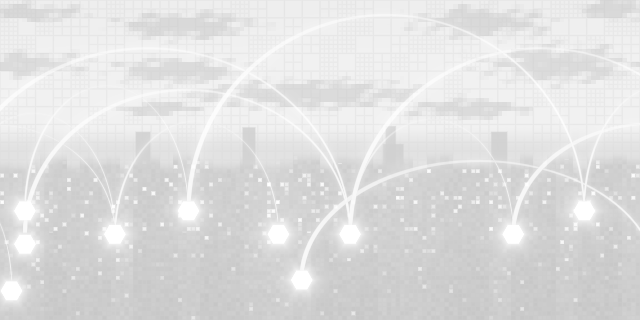
Write a Shadertoy shader that draws this background.

```glsl
// Pale network of glowing arcs and hexagon nodes over a pixelated city skyline.
#define FINE_CELLS 72.0
#define NODE_RADIUS 0.031
#define SKYLINE 0.49
#define SKY_TONE 0.945
#define HAZE_TONE 0.885
#define CITY_TONE 0.82
#define CLOUD_DEPTH 0.085
#define GRID_DEPTH 0.035

// Arcs: centre x, base y, horizontal radius, height (canvas heights).
const vec4 WIDE_ARCS[6] = vec4[6](
    vec4(1.207, .341, .618, .612), vec4(1.693, .268, .599, .581),
    vec4(1.497, .125, .555, .372), vec4(2.044, .268, .440, .346),
    vec4(.586, .268, .508, .451), vec4(.464, .268, .630, .581));
const vec4 THIN_ARCS[7] = vec4[7](
    vec4(.333, .341, .255, .391), vec4(-.013, .268, .372, .341),
    vec4(.104, .268, .255, .378), vec4(.615, .268, .255, .354),
    vec4(1.349, .268, .255, .359), vec4(2.070, .341, .245, .391),
    vec4(-.078, .091, .115, .286));
const vec2 NODES[10] = vec2[10](
    vec2(.078, .341), vec2(.078, .237), vec2(.359, .268), vec2(.589, .341),
    vec2(.870, .268), vec2(1.094, .268), vec2(.943, .125), vec2(1.604, .268),
    vec2(1.826, .341), vec2(.036, .091));
// Clouds: centre, half size.
const vec4 CLOUDS[10] = vec4[10](
    vec4(.58, .92, .20, .040), vec4(.56, .78, .19, .038),
    vec4(.96, .705, .34, .042), vec4(1.50, .93, .19, .045),
    vec4(1.75, .80, .22, .055), vec4(.10, .96, .14, .025),
    vec4(.10, .80, .15, .035), vec4(1.46, .66, .18, .028),
    vec4(1.93, .97, .12, .028), vec4(.50, .66, .12, .020));
// Towers: centre x, half width, top.
const vec3 TOWERS[5] = vec3[5](
    vec3(.447, .023, .588), vec3(.778, .020, .602), vec3(1.229, .032, .550),
    vec3(1.221, .016, .606), vec3(1.560, .025, .588));

float hash(vec2 p) {
    p = fract(p * vec2(.1031, .1137));
    p += dot(p, p.yx + 33.33);
    return fract((p.x + p.y) * p.x * 47.0);
}

float gridLines(vec2 p, float cells, float px) {
    vec2 d = abs(fract(p * cells - .5) - .5) / cells;
    return 1.0 - smoothstep(0.0, px + .0012, min(d.x, d.y));
}

float cellSquare(vec2 p, float px) {
    vec2 d = abs(fract(p * FINE_CELLS) - .5);
    return 1.0 - smoothstep(-px, px, (max(d.x, d.y) - .42) / FINE_CELLS);
}

// Light of a half ellipse, thickest near its left foot and faint at the top.
float arcLight(vec2 p, vec4 arc, float width, float topLight, float px) {
    vec2 d = p - arc.xy, q = d / arc.zw;
    float len = max(length(q), .001);
    float dist = abs(len - 1.0) * len / max(length(q / arc.zw), .001);
    float height = clamp(q.y, 0.0, 1.0);
    float w = width * mix(1.0, .45, smoothstep(-1.0, .3, q.x));
    float core = 1.0 - smoothstep(w - px, w + px, dist);
    float glow = .35 * exp(-dist / (w * 2.5));
    float fade = mix(1.0, topLight, height * height * height);
    return max(core * .85, glow) * fade * smoothstep(-.01, .01, d.y);
}

float skyTone(vec2 p, float px) {
    vec2 c = (floor(p * FINE_CELLS) + .5) / FINE_CELLS;
    float ripple = .25 * sin(c.x * 31.0 + 4.0 * sin(c.y * 47.0))
                 + .2 * sin(c.x * 73.0 - c.y * 90.0);
    float cloud = 0.0;
    for (int i = 0; i < 10; i++) {
        float r = length((c - CLOUDS[i].xy) / CLOUDS[i].zw);
        cloud = max(cloud, 1.0 - smoothstep(.5, 1.25, r + ripple));
    }
    float tone = SKY_TONE - .012 * smoothstep(.8, 1.0, p.y) - CLOUD_DEPTH * cloud;
    // Subdivide some blocks of the grid more finely.
    float block = hash(floor(p * FINE_CELLS / 4.0) + 7.0);
    float lines = gridLines(p, FINE_CELLS / 4.0, px);
    lines = max(lines, .9 * step(.35, block) * gridLines(p, FINE_CELLS / 2.0, px));
    lines = max(lines, .7 * step(.78, block) * gridLines(p, FINE_CELLS, px));
    return tone - GRID_DEPTH * lines * (1.0 - .5 * cloud);
}

float cityTone(vec2 p, float px) {
    vec2 id = floor(p * FINE_CELLS);
    float random = hash(id + 3.0), column = hash(vec2(floor(id.x / 5.0), 11.0));
    float tone = CITY_TONE - .018 * smoothstep(.4, 0.0, p.y);
    tone += .02 * (column - .5) + .035 * (random - .5) * cellSquare(p, px);
    // Lit windows gather just below the skyline.
    float band = smoothstep(.08, .36, p.y) * (1.0 - smoothstep(.46, .52, p.y));
    float chance = .025 + .07 * band + .05 * step(.75, column);
    float lit = step(1.0 - chance, hash(id + 91.0));
    return tone + lit * cellSquare(p, px) * mix(.05, .16, random) * (.6 + .4 * band);
}

void mainImage(out vec4 fragColor, in vec2 fragCoord) {
    float px = 1.0 / iResolution.y;
    vec2 p = fragCoord * px;

    // Sky, haze and ragged skyline.
    float tone = skyTone(p, px);
    float haze = HAZE_TONE - .012 * gridLines(p, FINE_CELLS / 2.0, px);
    tone = mix(tone, haze, 1.0 - smoothstep(.53, .61, p.y));
    float roof = SKYLINE + .035 * (hash(vec2(floor(p.x * FINE_CELLS / 3.0), 5.0)) - .5);
    tone = mix(tone, cityTone(p, px), 1.0 - smoothstep(roof - .02, roof + .025, p.y));
    for (int i = 0; i < 5; i++) {
        float d = max(abs(p.x - TOWERS[i].x) - TOWERS[i].y, p.y - TOWERS[i].z);
        float body = (1.0 - smoothstep(-px, px, d)) * smoothstep(.44, .52, p.y);
        tone = mix(tone, CITY_TONE - .005, body * .85);
    }

    // Arcs and nodes.
    float light = 0.0;
    for (int i = 0; i < 6; i++) light = max(light, arcLight(p, WIDE_ARCS[i], .0075, .65, px));
    for (int i = 0; i < 7; i++) light = max(light, arcLight(p, THIN_ARCS[i], .0035, .25, px));
    for (int i = 0; i < 10; i++) {
        vec2 q = abs(p - NODES[i]);
        float d = max(q.y, q.x * .866 + q.y * .5) - NODE_RADIUS;
        float glow = .65 * exp(-max(d, 0.0) * 55.0);
        light = max(light, max(glow, 1.0 - smoothstep(-px, px, d)));
    }
    fragColor = vec4(vec3(mix(tone, 1.0, light)), 1.0);
}
```
